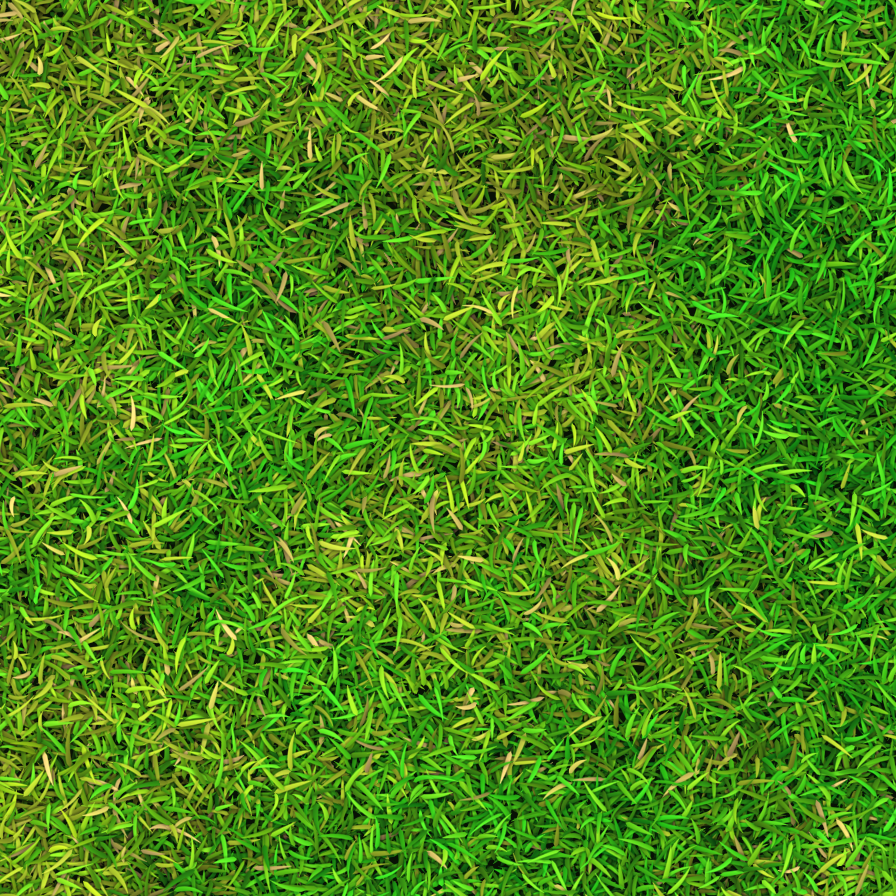
A Shadertoy shader for this texture:

```glsl
// Dense lawn seen from above: layered slim grass blades with straw patches.

const int   LAYERS       = 20;
const float CELL         = 0.027;   // grid spacing, one blade per cell and layer
const vec2  HALF_LENGTH  = vec2(0.011, 0.024);
const vec2  HALF_WIDTH   = vec2(0.0018, 0.0031);
const float MAX_BEND     = 0.004;
const float SOFTNESS     = 0.0011;
const float SHADOW_REACH = 0.0036;
const float SHADOW_DEPTH = 0.23;
const float STRAW_SHARE  = 0.16;
const float PATCH_SCALE  = 3.2;
const float BASE_TONE    = 0.15;

// Final contrast grade
const vec3 GAIN = vec3(1.48, 1.41, 1.38);
const vec3 LIFT = vec3(-0.078, -0.105, -0.022);

const vec3 SOIL       = vec3(0.030, 0.065, 0.018);
const vec3 DEEP_GREEN = vec3(0.05, 0.13, 0.03);
const vec3 DARK_GREEN = vec3(0.15, 0.31, 0.06);
const vec3 MID_GREEN  = vec3(0.22, 0.46, 0.07);
const vec3 LEAF_GREEN = vec3(0.30, 0.62, 0.08);
const vec3 LIT_GREEN  = vec3(0.44, 0.78, 0.14);
const vec3 OLIVE      = vec3(0.53, 0.65, 0.15);
const vec3 PALE_STRAW = vec3(0.68, 0.65, 0.36);

// Integer hash giving three values from 0 to 1
vec3 hash3(ivec3 cell) {
    uvec3 v = uvec3(cell) * 1664525u + 1013904223u;
    v.x += v.y * v.z; v.y += v.z * v.x; v.z += v.x * v.y;
    v ^= v >> 16u;
    v.x += v.y * v.z; v.y += v.z * v.x; v.z += v.x * v.y;
    return vec3(v >> 8u) / 16777216.0;
}

float valueNoise(vec2 p, int seed) {
    ivec2 i = ivec2(floor(p));
    vec2 f = fract(p);
    f = f * f * (3.0 - 2.0 * f);
    float a = hash3(ivec3(i, seed)).x;
    float b = hash3(ivec3(i + ivec2(1, 0), seed)).x;
    float c = hash3(ivec3(i + ivec2(0, 1), seed)).x;
    float d = hash3(ivec3(i + ivec2(1, 1), seed)).x;
    return mix(mix(a, b, f.x), mix(c, d, f.x), f.y);
}

float patchNoise(vec2 p, int seed) {
    return 0.65 * valueNoise(p, seed) + 0.35 * valueNoise(p * 2.7, seed + 1);
}

mat2 rotation(float angle) {
    float c = cos(angle), s = sin(angle);
    return mat2(c, s, -s, c);
}

vec3 greenRamp(float tone) {
    float t = clamp(tone, 0.0, 1.0) * 4.0;
    vec3 c = mix(DEEP_GREEN, DARK_GREEN, clamp(t, 0.0, 1.0));
    c = mix(c, MID_GREEN, clamp(t - 1.0, 0.0, 1.0));
    c = mix(c, LEAF_GREEN, clamp(t - 2.0, 0.0, 1.0));
    return mix(c, LIT_GREEN, clamp(t - 3.0, 0.0, 1.0));
}

// Blade colour from its tone, the local dryness and random traits
vec3 bladeColor(float tone, float dryness, vec3 trait) {
    vec3 green = greenRamp(tone);
    green.r *= mix(0.50, 1.15, trait.y) + 0.35 * dryness;
    vec3 straw = mix(OLIVE, PALE_STRAW, smoothstep(0.65, 1.0, trait.y));
    straw *= mix(0.30, 1.15, clamp(tone, 0.0, 1.0));
    float strawChance = STRAW_SHARE * (0.25 + 2.2 * dryness);
    return mix(green, straw, step(trait.z, strawChance));
}

// Draws one layer of blades over the colour below; height runs from 0 to 1
vec3 drawLayer(vec3 color, vec2 uv, int layer, float height, float dryness, float light, float edge) {
    vec3 layerRandom = hash3(ivec3(layer, 71, 113));
    float gridAngle = 6.2832 * layerRandom.z;
    vec2 p = rotation(gridAngle) * uv / CELL + 40.0 * layerRandom.xy;
    ivec2 home = ivec2(floor(p));
    for (int j = -1; j <= 1; j++)
    for (int i = -1; i <= 1; i++) {
        ivec2 cell = home + ivec2(i, j);
        vec3 place = hash3(ivec3(cell, layer));
        vec3 shape = hash3(ivec3(cell, layer + 100));
        vec3 trait = hash3(ivec3(cell, layer + 200));

        // Blade space: x along the blade, y across the bent midline
        vec2 q = rotation(6.2832 * place.z) * (p - vec2(cell) - place.xy) * CELL;
        float halfLength = mix(HALF_LENGTH.x, HALF_LENGTH.y, shape.x);
        float s = q.x / halfLength;
        float along = clamp(0.5 + 0.5 * s, 0.0, 1.0);
        float across = q.y - MAX_BEND * (2.0 * shape.z - 1.0) * (s * s - 0.4);
        float taper = smoothstep(0.0, 0.15, along) * (1.0 - along * along * along);
        float width = mix(HALF_WIDTH.x, HALF_WIDTH.y, shape.y) * taper;
        float dist = abs(across) - width;
        float ends = 1.0 - smoothstep(0.92, 1.0, abs(s));

        // Soft shadow first, then the blade itself
        float shadow = ends * taper * (1.0 - smoothstep(0.0, SHADOW_REACH, dist));
        color *= 1.0 - SHADOW_DEPTH * shadow;
        float cover = ends * (1.0 - smoothstep(-edge, edge, dist));
        float tone = BASE_TONE + 0.58 * height + 0.55 * (trait.x - 0.5) + 0.20 * (along - 0.4);
        tone += 0.10 * clamp(across / (width + edge), -1.0, 1.0) + light;
        color = mix(color, bladeColor(tone, dryness, trait), cover);
    }
    return color;
}

void mainImage(out vec4 fragColor, in vec2 fragCoord) {
    vec2 uv = fragCoord / iResolution.y;
    float edge = max(SOFTNESS, 0.6 / iResolution.y);

    // Broad patches of dry and shaded turf, drier toward the left
    float dryness = smoothstep(0.25, 0.85, patchNoise(uv * PATCH_SCALE, 301) + 0.25 * (0.45 - uv.x));
    float light = 0.20 * (patchNoise(uv * PATCH_SCALE * 1.6, 401) - 0.5);

    vec3 color = SOIL;
    for (int layer = 0; layer < LAYERS; layer++) {
        float height = float(layer) / float(LAYERS - 1);
        color = drawLayer(color, uv, layer, height, dryness, light, edge);
    }
    fragColor = vec4(clamp(color * GAIN + LIFT, SOIL, vec3(1.0)), 1.0);
}
```
